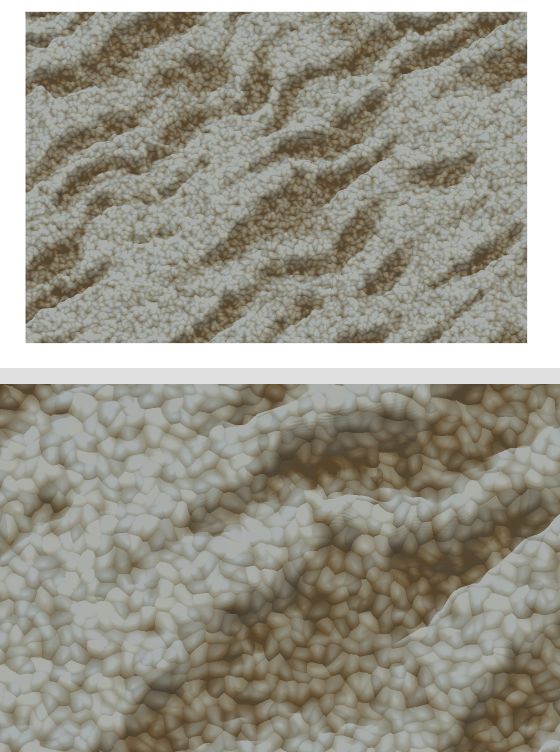
Top: the whole. Bottom: its middle third, enlarged.
Reproduce this texture procedurally as a Shadertoy shader.

```glsl
const float TAU = 6.28318;
const float RIDGE_ANGLE = 0.56;
const float RIDGES_PER_HEIGHT = 8.0;
const float GRAINS_PER_HEIGHT = 72.0;
const float RELIEF = 0.055;
const int MARCH_STEPS = 26;

const vec3 PAPER = vec3(1.0);
const vec3 CREVICE = vec3(0.33, 0.27, 0.18);
const vec3 BROWN = vec3(0.42, 0.35, 0.24);
const vec3 TAN = vec3(0.51, 0.48, 0.40);
const vec3 CREAM = vec3(0.58, 0.58, 0.53);
const vec3 PALE = vec3(0.66, 0.68, 0.67);
const vec3 SHADE = vec3(0.37, 0.36, 0.32);

float hash(vec2 p) {
    return fract(sin(dot(p, vec2(127.1, 311.7))) * 43758.5);
}

float noise(vec2 p) {
    vec2 i = floor(p), f = fract(p);
    f = f * f * (3.0 - 2.0 * f);
    float low = mix(hash(i), hash(i + vec2(1, 0)), f.x);
    float high = mix(hash(i + vec2(0, 1)), hash(i + vec2(1, 1)), f.x);
    return mix(low, high, f.y);
}

mat2 rotation(float angle) {
    float c = cos(angle), s = sin(angle);
    return mat2(c, -s, s, c);
}

// Short broken diagonal ridges, steep on the lower side, covered in lumps
float terrain(vec2 p) {
    float clumps = noise(p * 26.0);
    vec2 q = rotation(RIDGE_ANGLE) * p + 0.025 * (clumps - 0.5);
    float phase = TAU * (q.y * RIDGES_PER_HEIGHT + 1.1 * noise(q * vec2(6.5, 5.0)));
    float ridge = 0.5 + 0.5 * sin(phase + 0.5 * sin(phase));
    float breakup = noise(q * vec2(7.0, 13.0) + 7.0);
    float body = smoothstep(0.2, 0.6, mix(ridge, breakup, 0.6));
    return 0.03 + 0.54 * body + 0.19 * clumps + 0.24 * noise(p * 62.0);
}

// Nearest elongated grain: x = lit dome, y = random value of the grain
vec2 grain(vec2 p) {
    vec2 cell = floor(p);
    float nearest = 9.0;
    vec2 result = vec2(0.0);
    for (int j = -1; j <= 1; j++)
    for (int i = -1; i <= 1; i++) {
        vec2 id = cell + vec2(i, j);
        float seed = hash(id + 31.0);
        vec2 offset = p - id - vec2(hash(id), hash(id + 17.0));
        float reach = length(rotation(seed * TAU) * offset * vec2(0.75, 1.3));
        if (reach < nearest) {
            nearest = reach;
            result = vec2(1.0 - reach + 0.4 * offset.y, seed);
        }
    }
    return result;
}

// Oblique view from below: x, y = ground point, z = height there
vec3 findSurface(vec2 p) {
    float level = 1.0;
    for (int i = 0; i < MARCH_STEPS; i++) {
        if (terrain(p - vec2(0.0, RELIEF * level)) >= level) break;
        level -= 1.0 / float(MARCH_STEPS);
    }
    return vec3(p - vec2(0.0, RELIEF * level), level);
}

vec3 toneColor(float tone) {
    vec3 color = mix(CREVICE, BROWN, smoothstep(0.0, 0.25, tone));
    color = mix(color, TAN, smoothstep(0.2, 0.48, tone));
    color = mix(color, CREAM, smoothstep(0.45, 0.72, tone));
    return mix(color, PALE, smoothstep(0.68, 0.98, tone));
}

vec3 grainyRelief(vec2 p) {
    vec3 surface = findSurface(p);
    float rise = terrain(surface.xy + vec2(0.0, 0.012))
               - terrain(surface.xy - vec2(0.0, 0.004));
    vec2 kernel = grain(p * GRAINS_PER_HEIGHT);

    float tone = 0.15 + 0.85 * surface.z - 0.65 * rise;
    tone += 0.55 * (kernel.x - 0.55) + 0.24 * (kernel.y - 0.5);
    vec3 color = toneColor(tone);

    // Cool shade on the steep faces, slight warm or cool cast per grain
    float shaded = smoothstep(0.14, 0.4, rise) * smoothstep(0.2, 0.5, surface.z);
    color = mix(color, SHADE * (0.75 + 0.5 * kernel.x), 0.55 * shaded);
    return color + vec3(0.02, 0.0, -0.03) * (kernel.y - 0.5);
}

float boxMask(vec2 p, vec2 low, vec2 high, float blur) {
    vec2 d = abs(p - 0.5 * (low + high)) - 0.5 * (high - low);
    return 1.0 - smoothstep(-blur, blur, max(d.x, d.y));
}

void mainImage(out vec4 fragColor, in vec2 fragCoord) {
    float pixel = 1.0 / iResolution.y;
    vec2 p = fragCoord * pixel;
    float aspect = iResolution.x * pixel;

    // Four samples per pixel smooth the grains and ridge edges
    vec3 color = vec3(0.0);
    for (int k = 0; k < 4; k++) {
        vec2 jitter = vec2(k % 2, k / 2) * 0.5 - 0.25;
        color += 0.25 * grainyRelief(p + jitter * pixel);
    }

    float inside = boxMask(p, vec2(0.0456 * aspect, 0.0675),
                           vec2(0.9414 * aspect, 0.968), 0.6 * pixel);
    fragColor = vec4(mix(PAPER, color, inside), 1.0);
}
```
